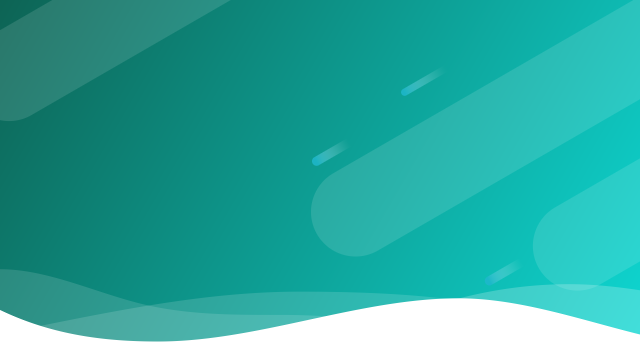
Give the GLSL for this background, as a Shadertoy shader.

```glsl
const vec2 SLANT = vec2(0.866, 0.5);
const vec3 DEEP_TEAL = vec3(0.05, 0.39, 0.33);
const vec3 BRIGHT_TEAL = vec3(0.055, 0.84, 0.82);
const vec3 CYAN = vec3(0.12, 0.72, 0.80);
const vec3 WHITE = vec3(1.0);

// Slanted capsule that starts at p = 0
float capsule(vec2 p, float len, float radius) {
    float along = clamp(dot(p, SLANT), 0.0, len);
    return length(p - along * SLANT) - radius;
}

// Cubic from a to b with end slopes, continued as straight lines
float arc(float x, vec2 a, vec2 b, float slopeA, float slopeB) {
    float w = b.x - a.x;
    float t = clamp((x - a.x) / w, 0.0, 1.0);
    float s = 1.0 - t;
    float y = mix(a.y, b.y, t * t * (3.0 - 2.0 * t));
    y += w * t * s * (slopeA * s - slopeB * t);
    return y + slopeA * min(x - a.x, 0.0) + slopeB * max(x - b.x, 0.0);
}

float cover(float dist, float pixel) {
    return clamp(0.5 - dist / pixel, 0.0, 1.0);
}

void mainImage(out vec4 fragColor, in vec2 fragCoord) {
    // The canvas is 4.14 units high and 7.68 wide
    float pixel = 4.14 / iResolution.y;
    vec2 p = fragCoord * pixel;

    // Diagonal gradient
    float shade = dot(p - vec2(0.0, 4.14), vec2(0.866, -0.5)) / 8.72;
    vec3 color = mix(DEEP_TEAL, BRIGHT_TEAL, clamp(shade, 0.0, 1.0));

    // Broad pale bars
    vec2 bars[3] = vec2[3](vec2(0.11, 3.22), vec2(4.28, 1.59), vec2(6.95, 1.18));
    for (int i = 0; i < 3; i++) {
        color = mix(color, WHITE, 0.12 * cover(capsule(p - bars[i], 20.0, 0.537), pixel));
    }

    // Small streaks: head x, head y, length, radius
    vec4 streaks[3] = vec4[3](
        vec4(3.81, 2.20, 0.46, 0.055),
        vec4(4.87, 3.03, 0.58, 0.043),
        vec4(5.89, 0.76, 0.46, 0.055));
    for (int i = 0; i < 3; i++) {
        vec4 streak = streaks[i];
        vec2 q = p - streak.xy;
        float fade = clamp(dot(q, SLANT) / streak.z, 0.0, 1.0);
        float alpha = 0.85 * pow(1.0 - fade, 1.5);
        alpha *= cover(capsule(q, streak.z, streak.w), pixel);
        color = mix(color, mix(CYAN, WHITE, fade), alpha);
    }

    // Translucent waves
    float x = p.x;
    float leftWave = x < 1.85
        ? arc(x, vec2(0.0, 0.90), vec2(1.85, 0.45), 0.0, -0.2)
        : x < 3.4
        ? arc(x, vec2(1.85, 0.45), vec2(3.4, 0.35), -0.2, 0.0)
        : arc(x, vec2(3.4, 0.35), vec2(7.68, -0.06), 0.0, 0.0);
    float middleWave = x < 3.6
        ? arc(x, vec2(0.0, 0.12), vec2(3.6, 0.63), 0.2, 0.0)
        : arc(x, vec2(3.6, 0.63), vec2(7.68, -0.06), 0.0, -0.44);
    float rightWave = x < 6.85
        ? arc(x, vec2(4.8, 0.31), vec2(6.85, 0.72), 0.4, 0.0)
        : arc(x, vec2(6.85, 0.72), vec2(7.68, 0.65), 0.0, -0.15);
    color = mix(color, WHITE, 0.13 * cover(p.y - leftWave, pixel));
    color = mix(color, WHITE, 0.14 * cover(p.y - middleWave, pixel));
    color = mix(color, WHITE, 0.21 * cover(p.y - rightWave, pixel));

    // White foreground wave
    float frontWave = x < 1.9
        ? arc(x, vec2(0.0, 0.41), vec2(1.9, 0.03), -0.48, 0.0)
        : x < 5.52
        ? arc(x, vec2(1.9, 0.03), vec2(5.52, 0.55), 0.0, 0.0)
        : arc(x, vec2(5.52, 0.55), vec2(7.68, 0.12), 0.0, -0.25);
    color = mix(color, WHITE, cover(p.y - frontWave, pixel));

    fragColor = vec4(color, 1.0);
}
```
